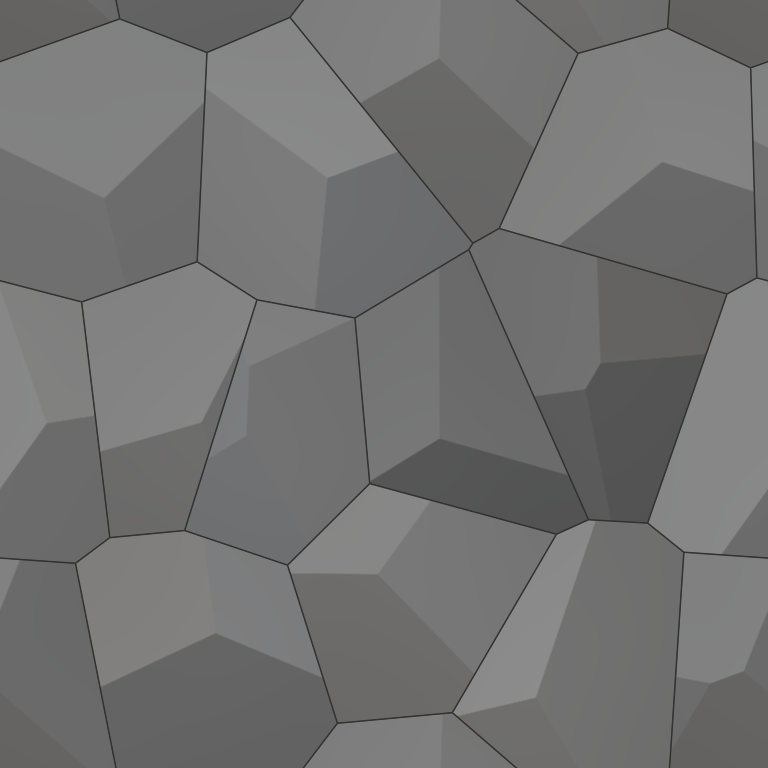
A three.js fragment shader for this pattern:

```glsl
// Tiling grey faceted stones: Voronoi cells with thin dark joints and flat cut faces.
varying vec2 vUv;

const int STONES = 13;                     // rows of four, five and four
const vec2 JITTER = vec2(0.11, 0.15);      // canvas units
const float JOINT_INNER = 0.0002;          // half width of the solid joint
const float JOINT_OUTER = 0.0018;          // where the joint has faded out
const float FACET_SOFTNESS = 0.0012;
const vec2 LIGHT_DIR = vec2(-0.35, 0.937);
const vec3 JOINT_COLOR = vec3(0.195, 0.195, 0.192);
const float BASE_TONE = 0.441;
const float LIGHT_CONTRAST = 0.064;
const float STONE_CONTRAST = 0.105;
const float TAU = 6.2831853;

vec2 hash2(vec2 p, float seed) {
  vec3 q = fract((p.xyx + seed * 17.37) * vec3(0.1031, 0.1030, 0.0973));
  q += dot(q, q.yzx + 33.33);
  return fract((q.xx + q.yz) * q.zy);
}

vec2 stoneHash(float id, float seed) {
  return hash2(vec2(id * 3.0, id * 7.0 + 1.0), seed);
}

// Gradient noise that wraps after a whole number of periods
float cornerSlope(vec2 cell, vec2 offset, vec2 f, float period, float seed) {
  vec2 wrapped = floor(mod(cell + offset + 0.5, period));
  float a = TAU * hash2(wrapped, seed).x;
  return dot(vec2(cos(a), sin(a)), f - offset);
}

float gradientNoise(vec2 uv, float period, float seed) {
  vec2 p = uv * period;
  vec2 c = floor(p);
  vec2 f = p - c;
  vec2 w = f * f * f * (f * (f * 6.0 - 15.0) + 10.0);
  float low = mix(cornerSlope(c, vec2(0.0), f, period, seed),
                  cornerSlope(c, vec2(1.0, 0.0), f, period, seed), w.x);
  float high = mix(cornerSlope(c, vec2(0.0, 1.0), f, period, seed),
                   cornerSlope(c, vec2(1.0), f, period, seed), w.x);
  return mix(low, high, w.y);
}

// Jittered seed in one of three rows; the middle row holds one stone more
vec2 stoneCenter(float id) {
  float row = step(3.5, id) + step(8.5, id);
  float lastRow = step(1.5, row);
  float count = 4.0 + row * (2.0 - row);
  float column = id - row * 4.0 - lastRow + 0.5 * lastRow;
  return vec2(column / count, (row + 0.5) / 3.0) + JITTER * (stoneHash(id, 1.0) - 0.5);
}

// Offset from the nearest wrapped copy of a stone
vec2 offsetFromStone(vec2 uv, float id) {
  vec2 d = uv - stoneCenter(id);
  return d - floor(d + 0.5);
}

// Nearest stone: xy is the offset from its centre, z its id
vec3 nearestStone(vec2 uv) {
  vec3 nearest = vec3(9.0);
  for (int k = 0; k < STONES; k++) {
    vec2 d = offsetFromStone(uv, float(k));
    if (dot(d, d) < dot(nearest.xy, nearest.xy)) nearest = vec3(d, float(k));
  }
  return nearest;
}

// Distance from the point to the closest border of its stone
float jointDistance(vec2 uv, vec3 stone) {
  float dist = 1.0;
  for (int k = 0; k < STONES; k++) {
    if (abs(float(k) - stone.z) < 0.5) continue;
    vec2 other = offsetFromStone(uv, float(k));
    vec2 across = stone.xy - other;
    dist = min(dist, dot(-0.5 * (stone.xy + other), across) / length(across));
  }
  return dist;
}

// Colour of one face, from its facing direction and a faint tint on a few faces
vec3 faceColor(vec2 dir, float id, float face) {
  vec2 r = stoneHash(id, 7.0 + face) - 0.5;
  float tone = BASE_TONE + LIGHT_CONTRAST * dot(dir, LIGHT_DIR) + 0.03 * r.x;
  return tone + 0.05 * r.y * r.y * r.y * vec3(1.0, 0.2, -1.0);
}

// Cuts a stone into three or four planes that meet along inner ridges
vec3 facetedStone(vec2 p, float id) {
  vec2 r = stoneHash(id, 2.0);
  float count = 3.0 + step(0.85, r.y);
  float turn = 0.25 + 0.4 * (r.x - 0.5);
  float best = -9.0, second = -9.0;
  vec2 bestDir = vec2(1.0, 0.0), secondDir = vec2(0.0, 1.0);
  vec3 bestColor = vec3(0.0), secondColor = vec3(0.0);
  for (int k = 0; k < 4; k++) {
    float face = float(k);
    if (face >= count) break;
    vec2 v = stoneHash(id, 11.0 + face) - 0.5;
    float angle = TAU * (turn + (face + 0.5 * v.x) / count);
    vec2 dir = vec2(cos(angle), sin(angle));
    float height = dot(p, dir) + 0.12 * v.y;
    vec3 color = faceColor(dir, id, face);
    if (height > best) {
      second = best; secondDir = bestDir; secondColor = bestColor;
      best = height; bestDir = dir; bestColor = color;
    } else if (height > second) {
      second = height; secondDir = dir; secondColor = color;
    }
  }
  float ridge = (best - second) / max(length(bestDir - secondDir), 0.01);
  vec3 color = mix(secondColor, bestColor, 0.5 + 0.5 * smoothstep(0.0, FACET_SOFTNESS, ridge));
  float shade = stoneHash(id, 3.0).x;
  return color + STONE_CONTRAST * (0.333 - shade * shade) - 0.06 * (best - 0.06);
}

void main() {
  vec3 stone = nearestStone(vUv);
  vec3 color = facetedStone(stone.xy, stone.z);
  color += 0.010 * gradientNoise(vUv, 4.0, 5.0);
  float joint = 1.0 - smoothstep(JOINT_INNER, JOINT_OUTER, jointDistance(vUv, stone));
  gl_FragColor = vec4(mix(color, JOINT_COLOR, joint), 1.0);
}
```
